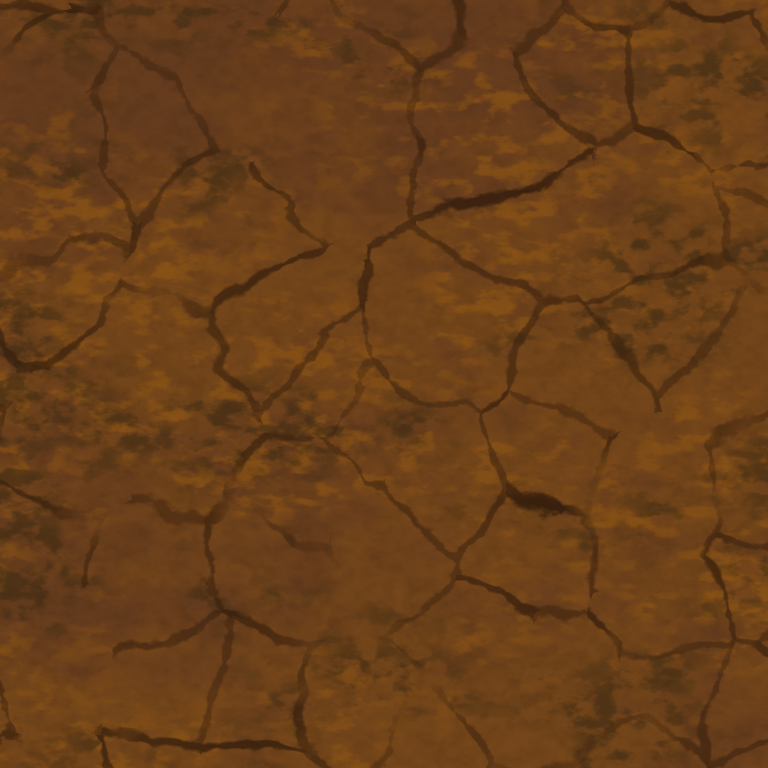
A WebGL 2 fragment shader for this texture:

```glsl
#version 300 es
precision highp float;
// Weathered brown ground crossed by broken dark cracks.
// Fractal noise mottles the ground with ochre flecks and soot; the cracks are
// borders of a warped Voronoi grid, each with its own strength and gaps.

#define CELLS vec2(7.6, 6.0)
#define CRACK_HALF_WIDTH 0.0066
#define CRACK_SHARE 0.70
#define CRACK_DEPTH 0.84
#define WARP 0.036
#define FLECK_AMOUNT 0.60
#define SOOT_AMOUNT 0.62
#define BROWN vec3(0.388, 0.228, 0.112)
#define OCHRE vec3(0.442, 0.264, 0.098)
#define AMBER vec3(0.575, 0.345, 0.075)
#define SOOT vec3(0.240, 0.165, 0.075)
#define CRACK vec3(0.205, 0.115, 0.048)

uniform vec2 u_resolution;
out vec4 fragColor;

float hash(vec2 p) {
    vec3 q = fract(vec3(p.xyx) * 0.1031);
    q += dot(q, q.yzx + 33.33);
    return fract((q.x + q.y) * q.z);
}

vec2 hash2(vec2 p) {
    return vec2(hash(p + 17.3), hash(p + 71.9));
}

float noise(vec2 p) {
    vec2 i = floor(p), f = fract(p);
    vec2 u = f * f * (3.0 - 2.0 * f);
    return mix(mix(hash(i), hash(i + vec2(1, 0)), u.x),
               mix(hash(i + vec2(0, 1)), hash(i + vec2(1, 1)), u.x), u.y);
}

float fbm(vec2 p) {
    float sum = 0.0, weight = 0.52;
    for (int i = 0; i < 5; i++) {
        sum += weight * noise(p);
        p = mat2(1.92, 0.56, -0.56, 1.92) * p + 13.7;
        weight *= 0.5;
    }
    return sum;
}

vec2 noisePair(vec2 p) {
    return vec2(noise(p), noise(p + 47.0)) - 0.5;
}

// Darkness of the crack network, 0 to 1
float cracks(vec2 uv, float grain) {
    vec2 p = uv + WARP * noisePair(uv * 13.0 + 5.0)
                + 0.35 * WARP * noisePair(uv * 31.0 + 90.0);
    p = p * CELLS + 20.0;
    vec2 cell = floor(p), home = cell, toHome = vec2(0.0);
    float nearest = 1e5;
    for (int y = -1; y <= 1; y++)
    for (int x = -1; x <= 1; x++) {
        vec2 id = cell + vec2(x, y);
        vec2 r = (id + hash2(id) - p) / CELLS;
        float d = dot(r, r);
        if (d < nearest) { nearest = d; home = id; toHome = r; }
    }

    // Width and strength drift along each crack
    float drift = noise(uv * 15.0 + 31.0);
    float width = CRACK_HALF_WIDTH * mix(0.6, 1.3, drift);
    float gaps = smoothstep(0.20, 0.55, fbm(uv * 9.0 + 63.0));
    float rough = (grain - 0.5) * 0.010;
    float ink = 0.0;
    for (int y = -2; y <= 2; y++)
    for (int x = -2; x <= 2; x++) {
        if (x == 0 && y == 0) continue;
        vec2 id = home + vec2(x, y);
        vec2 r = (id + hash2(id) - p) / CELLS;
        float d = dot(0.5 * (toHome + r), normalize(r - toHome));
        float chance = hash(home + id + 211.0);
        float strength = step(chance, CRACK_SHARE)
                       * mix(1.0, 0.5, chance / CRACK_SHARE);
        float line = 1.0 - smoothstep(width * 0.4, width * 1.15, d + rough);
        ink = max(ink, line * strength);
    }
    return ink * gaps * mix(0.75, 1.15, drift);
}

void main() {
    vec2 uv = gl_FragCoord.xy / min(u_resolution.x, u_resolution.y);
    float grain = fbm(uv * vec2(75.0, 95.0) + 8.0);

    // Broad tone of the ground
    float tone = 0.65 * fbm(uv * 3.2 + 2.0) + 0.35 * fbm(uv * vec2(15.0, 24.0));
    vec3 color = mix(BROWN, OCHRE, smoothstep(0.36, 0.64, tone));
    color *= 1.0 + 0.16 * (grain - 0.5);

    // Ochre flecks, gathered in patches and stretched sideways
    float fleckPatch = smoothstep(0.42, 0.70, fbm(uv * 4.5 + 40.0));
    float flecks = smoothstep(0.47, 0.75, fbm(uv * vec2(38.0, 72.0) + 25.0));
    color = mix(color, AMBER, FLECK_AMOUNT * fleckPatch * flecks);

    // Faint soot speckle
    float sootPatch = smoothstep(0.44, 0.70, fbm(uv * vec2(6.0, 9.0) + 120.0));
    float speckle = smoothstep(0.42, 0.70, fbm(uv * vec2(42.0, 66.0) + 150.0));
    color = mix(color, SOOT, SOOT_AMOUNT * sootPatch * speckle);

    float ink = cracks(uv, grain) * mix(0.8, 1.1, grain);
    color = mix(color, CRACK, clamp(CRACK_DEPTH * ink, 0.0, 0.92));
    fragColor = vec4(color, 1.0);
}
```
